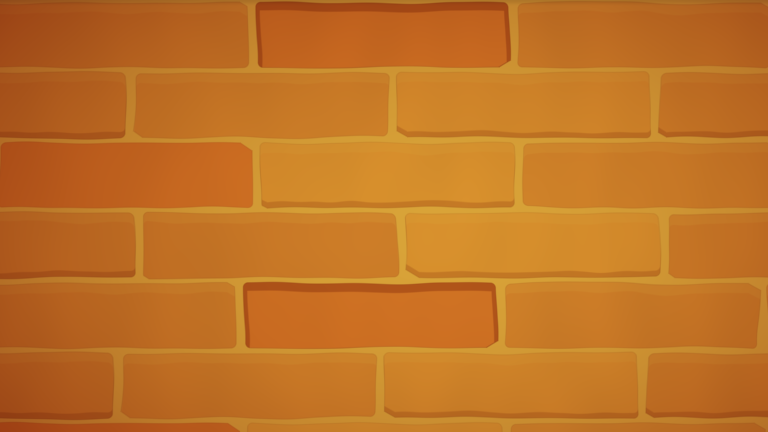
This pattern is drawn by a Shadertoy shader. Its source:

```glsl
// Layout, in canvas heights
const vec2 CELL = vec2(0.607, 0.1623);
const vec2 HALF_BRICK = vec2(0.2935, 0.0752);
const float EVEN_JOINT = 0.583;
const float ODD_JOINT = 0.299;
const float TILE_DRIFT = 0.029;    // sideways step every four rows
const float ROW_DRIFT = 0.0027;
const float CORNER_RADIUS = 0.012;
const float CHIP = 0.013;
const float WOBBLE = 0.009;
const float SLANT = 0.11;
const float HIGHLIGHT_BAND = 0.023;
const float SHADE_BAND = 0.014;
const float RIM = 0.010;

// Colours
const vec3 MORTAR = vec3(0.850, 0.640, 0.220);
const vec3 OCHRE = vec3(0.845, 0.565, 0.175);
const vec3 ORANGE = vec3(0.800, 0.485, 0.155);
const vec3 RUST = vec3(0.820, 0.455, 0.140);
const vec3 SHADE = vec3(0.91, 0.84, 0.82);
const vec3 RIM_SHADE = vec3(0.85, 0.74, 0.72);
const vec3 VIGNETTE = vec3(0.16, 0.30, 0.30);
const vec2 LIGHT_CENTRE = vec2(0.573, 0.47);   // x as a share of the width

// Brick kinds, four rows by four columns
const int PLAIN = 0, SHADED = 1, RIMMED = 2, RED = 3;
const int KIND[16] = int[16](0, 2, 0, 0,  1, 0, 1, 1,  3, 1, 0, 0,  1, 0, 1, 0);
const float TINT[16] = float[16](0.2, 0.0, 0.3, 0.2,  0.2, 0.4, 0.8, 0.3,
                                 0.0, 1.0, 0.4, 0.2,  0.1, 0.1, 1.0, 0.2);

vec2 hash2(vec2 p) {
    vec3 q = fract(p.xyx * vec3(0.1031, 0.1030, 0.0973));
    q += dot(q, q.yzx + 33.33);
    return fract((q.xx + q.yz) * q.zy);
}

float gradientNoise(vec2 p) {
    vec2 i = floor(p), f = fract(p);
    vec2 u = f * f * f * (f * (f * 6.0 - 15.0) + 10.0);
    vec2 e = vec2(0.0, 1.0);
    float a = dot(hash2(i) * 2.0 - 1.0, f);
    float b = dot(hash2(i + e.yx) * 2.0 - 1.0, f - e.yx);
    float c = dot(hash2(i + e.xy) * 2.0 - 1.0, f - e.xy);
    float d = dot(hash2(i + e.yy) * 2.0 - 1.0, f - e.yy);
    return mix(mix(a, b, u.x), mix(c, d, u.x), u.y);
}

// Hand-cut brick: uneven rounded box with one chipped corner
float brickDistance(vec2 p, vec2 seed, vec2 chipCorner, float chip) {
    vec2 rnd = hash2(seed);
    float side = mix(rnd.x, rnd.y, step(0.0, p.x)) - 0.5;
    vec2 n = vec2(gradientNoise(p * 9.0 + seed * 17.3),
                  gradientNoise(p * 7.0 + seed * 11.7 + 40.0));
    vec2 q = p + WOBBLE * n;
    q.x += SLANT * side * p.y;
    vec2 b = abs(q) - HALF_BRICK + CORNER_RADIUS;
    float box = length(max(b, 0.0)) + min(max(b.x, b.y), 0.0) - CORNER_RADIUS;
    float cut = dot(q * chipCorner - HALF_BRICK, normalize(vec2(0.6, 1.0))) + chip;
    return max(box, cut);
}

void mainImage(out vec4 fragColor, in vec2 fragCoord) {
    vec2 p = fragCoord / iResolution.y;
    float aa = 1.0 / iResolution.y;

    // Staggered rows, counted from the top
    float v = (1.0 - p.y) / CELL.y;
    float row = floor(v);
    float rowInTile = mod(row, 4.0);
    bool odd = mod(row, 2.0) > 0.5;
    float joint = (odd ? ODD_JOINT : EVEN_JOINT)
        + ROW_DRIFT * rowInTile * rowInTile - TILE_DRIFT * floor(row / 4.0);
    float u = (p.x - joint) / CELL.x + 1.0;
    float column = floor(u);
    vec2 local = vec2(fract(u) - 0.5, 0.5 - fract(v)) * CELL;

    // Brick identity
    vec2 seed = vec2(column, rowInTile) + 3.0;
    int id = int(rowInTile) * 4 + int(mod(column, 4.0));
    int kind = KIND[id];
    bool red = kind == RIMMED || kind == RED;
    vec2 corner = kind == RIMMED ? vec2(1.0, -1.0)
        : (kind == SHADED || odd ? vec2(-1.0) : vec2(1.0));
    float chip = CHIP * mix(0.4, 1.2, hash2(seed + 9.0).x);
    float d = brickDistance(local, seed, corner, chip);

    // Face and its bands
    vec3 face = red ? RUST : mix(ORANGE, OCHRE, TINT[id]);
    vec3 brick = face * (1.0 + 0.03 * gradientNoise(p * vec2(9.0, 4.0)));
    if (kind == RIMMED) {
        float rim = brickDistance(local + vec2(0.0, RIM), seed, corner, chip) + RIM;
        brick *= mix(vec3(1.0), RIM_SHADE, smoothstep(-aa, aa, rim));
    } else if (!red) {
        float ripple = 0.007 * gradientNoise(local * 13.0 + seed * 5.1);
        float top = brickDistance(local + vec2(0.0, HIGHLIGHT_BAND + ripple), seed, corner, chip);
        brick = mix(brick, MORTAR, 0.24 * smoothstep(-aa, aa, top));
        if (kind == SHADED) {
            float base = brickDistance(local - vec2(0.0, SHADE_BAND + ripple), seed, corner, chip);
            brick *= mix(vec3(1.0), SHADE, smoothstep(-aa, aa, base));
        }
    }
    brick *= 1.0 - 0.05 * smoothstep(-0.004, 0.0, d);   // faint outline

    vec3 color = mix(brick, MORTAR, smoothstep(-aa, aa, d));

    // Warm falloff and the shadow along the top
    vec2 away = p - LIGHT_CENTRE * vec2(iResolution.x / iResolution.y, 1.0);
    color *= 1.0 - VIGNETTE * min(dot(away * away, vec2(1.0, 2.2)), 2.0);
    color *= 1.0 - 0.10 * smoothstep(0.985, 1.0, p.y);
    fragColor = vec4(color, 1.0);
}
```
